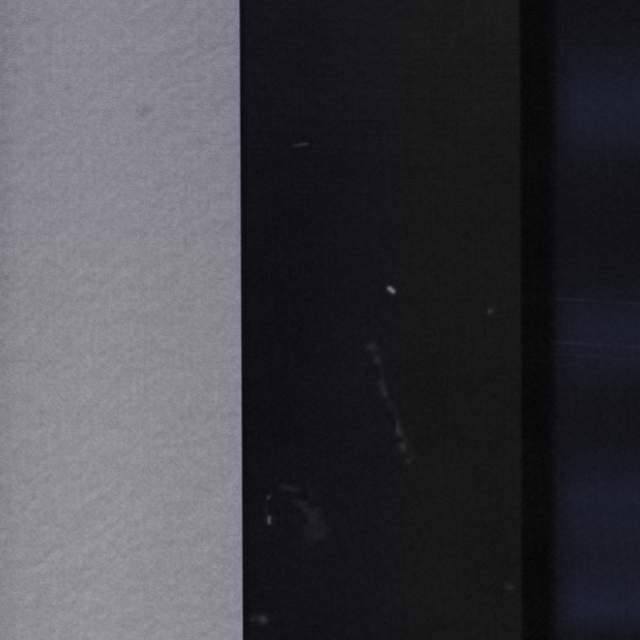
This texture is drawn by a Shadertoy shader. Its source:

```glsl
float hash(vec2 p) {
    return fract(sin(dot(p, vec2(127.1, 311.7))) * 43758.5453);
}

float noise(vec2 p) {
    vec2 i = floor(p), f = fract(p);
    f = f * f * (3.0 - 2.0 * f);
    return mix(mix(hash(i), hash(i + vec2(1, 0)), f.x),
               mix(hash(i + vec2(0, 1)), hash(i + vec2(1, 1)), f.x), f.y);
}

float fbm(vec2 p) {
    float sum = 0.0, amp = 0.5;
    for (int i = 0; i < 4; i++) {
        sum += amp * noise(p);
        p = p * 2.03 + 17.3;
        amp *= 0.5;
    }
    return sum;
}

// Soft stroke from a to b
float stroke(vec2 p, vec2 a, vec2 b, float width) {
    vec2 d = b - a;
    float t = clamp(dot(p - a, d) / dot(d, d), 0.0, 1.0);
    float r = length(p - a - d * t) / width;
    return exp(-r * r);
}

// Soft horizontal band
float band(float y, float center, float width) {
    float d = (y - center) / width;
    return exp(-d * d);
}

// Plaster height: fine grain over broad undulations
float plasterHeight(vec2 p) {
    float h = 0.5 * fbm(p * 70.0) + 0.7 * fbm(p * vec2(16.0, 24.0));
    h += 0.25 * stroke(p, vec2(0.055, 0.112), vec2(0.088, 0.142), 0.004);
    h += 0.15 * stroke(p, vec2(0.035, 0.195), vec2(0.055, 0.220), 0.004);
    h += 0.15 * stroke(p, vec2(0.325, 0.918), vec2(0.370, 0.932), 0.004);
    return h;
}

vec3 plasterWall(vec2 p) {
    vec3 col = mix(vec3(0.560, 0.555, 0.578), vec3(0.520, 0.513, 0.548), smoothstep(0.15, 1.0, p.y));
    col += 0.022 * band(p.x, 0.15, 0.13) - 0.012;
    col -= 0.025 * (1.0 - smoothstep(0.0, 0.035, p.x));
    float relief = plasterHeight(p + vec2(-0.002, 0.003)) - plasterHeight(p + vec2(0.002, -0.003));
    col += 0.10 * relief;
    col -= 0.05 * stroke(p, vec2(0.222, 0.822), vec2(0.228, 0.828), 0.008);
    // Cool fringe beside the edge
    col += vec3(-0.015, -0.012, 0.025) * smoothstep(0.345, 0.375, p.x);
    return col;
}

vec3 darkPanel(vec2 p) {
    vec3 col = mix(vec3(0.066, 0.068, 0.085), vec3(0.092, 0.092, 0.096), smoothstep(0.38, 0.72, p.x));
    col += 0.012 * smoothstep(0.6, 1.0, p.y);
    col += 0.022 * (fbm(p * vec2(9.0, 12.0)) - 0.47);
    col += 0.010 * (noise(p * vec2(25.0, 180.0)) - 0.5) * smoothstep(0.45, 0.9, p.y);

    // Pale scuffs and specks
    float breakup = smoothstep(0.2, 0.75, noise(p * 80.0));
    float scuff = 0.08 * stroke(p, vec2(0.580, 0.455), vec2(0.588, 0.435), 0.008);
    scuff += 0.07 * stroke(p, vec2(0.592, 0.415), vec2(0.608, 0.360), 0.006);
    scuff += 0.09 * stroke(p, vec2(0.608, 0.360), vec2(0.638, 0.285), 0.008);
    scuff += 0.22 * stroke(p, vec2(0.421, 0.222), vec2(0.420, 0.178), 0.004);
    scuff += 0.18 * stroke(p, vec2(0.411, 0.169), vec2(0.422, 0.169), 0.004);
    scuff += 0.15 * stroke(p, vec2(0.398, 0.034), vec2(0.411, 0.032), 0.007);
    scuff += 0.07 * stroke(p, vec2(0.445, 0.242), vec2(0.460, 0.226), 0.007);
    scuff += 0.05 * stroke(p, vec2(0.475, 0.225), vec2(0.495, 0.165), 0.018);
    scuff += 0.10 * stroke(p, vec2(0.460, 0.772), vec2(0.483, 0.776), 0.003);
    col += scuff * breakup;
    col += 0.38 * stroke(p, vec2(0.609, 0.549), vec2(0.614, 0.545), 0.0042);
    col += 0.10 * stroke(p, vec2(0.765, 0.514), vec2(0.767, 0.514), 0.004);
    col += 0.06 * stroke(p, vec2(0.795, 0.083), vec2(0.798, 0.083), 0.006);
    return col;
}

vec3 blueReflection(vec2 p) {
    float glow = 0.85 * band(p.y, 0.84, 0.09) + 0.75 * band(p.y, 0.47, 0.08)
               + 0.80 * band(p.y, 0.20, 0.09) + 0.90 * band(p.y, 0.06, 0.05);
    glow *= 0.8 + 0.4 * noise(p * vec2(5.0, 45.0));
    glow *= smoothstep(0.85, 0.91, p.x);
    vec3 col = mix(vec3(0.073, 0.073, 0.088), vec3(0.112, 0.124, 0.188), min(glow, 1.15));
    // Thin slanted streaks
    float slant = p.y + 0.06 * (p.x - 0.86);
    col += vec3(0.028, 0.030, 0.038) * (band(slant, 0.534, 0.0025) + band(slant, 0.466, 0.003)
         + 0.7 * band(slant, 0.447, 0.002)) * noise(p * vec2(20.0, 6.0));
    return col;
}

void mainImage(out vec4 fragColor, in vec2 fragCoord) {
    vec2 p = fragCoord / iResolution.xy;
    float soft = 0.0022;

    // Dark panel, black gap and blue reflection
    vec3 col = darkPanel(p);
    float panelEdge = 0.812 + 0.004 * (1.0 - p.y);
    vec3 gap = vec3(0.035, 0.035, 0.040) + 0.010 * noise(p * vec2(12.0, 30.0));
    col = mix(col, gap, smoothstep(panelEdge - 0.004, panelEdge + 0.004, p.x));
    col = mix(col, blueReflection(p), smoothstep(0.852, 0.877, p.x));

    // Wall with a dark bluish seam
    float wallEdge = 0.3745 + 0.005 * (1.0 - p.y);
    col = mix(col, vec3(0.050, 0.048, 0.080), 0.7 * band(p.x, wallEdge + 0.004, 0.006));
    col = mix(plasterWall(p), col, smoothstep(wallEdge - soft, wallEdge + soft, p.x));

    // Film grain
    float grain = noise(p * 380.0) + 0.6 * noise(p * 190.0 + 31.0) - 0.8;
    col += grain * mix(0.045, 0.022, step(wallEdge, p.x));
    fragColor = vec4(clamp(col, 0.0, 1.0), 1.0);
}
```
